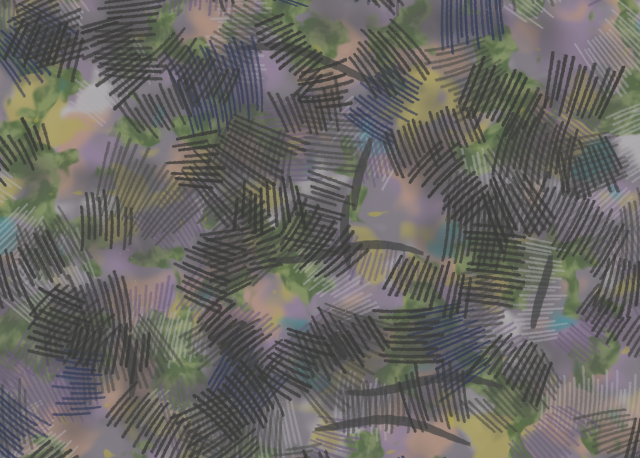
Write a Shadertoy shader that draws this pattern.

```glsl
// Layered abstract sketch: soft watercolour washes of green, ochre, peach and mauve,
// covered by scattered patches of hatching and a few long curved brush lines.
// Washes come from gradient noise, hatch patches from jittered grid cells.

vec3 hash3(vec2 p) {
    vec3 q = fract(p.xyx * vec3(0.1031, 0.1030, 0.0973));
    q += dot(q, q.yxz + 33.33);
    return fract((q.xxy + q.yzz) * q.zyx);
}

float corner(vec2 cell, vec2 offset) {
    float a = 6.2832 * hash3(cell).x;
    return dot(vec2(cos(a), sin(a)), offset);
}

// Gradient noise, roughly -0.7 to 0.7
float noise(vec2 p) {
    vec2 i = floor(p), f = fract(p), e = vec2(1, 0);
    vec2 u = f * f * f * (f * (f * 6.0 - 15.0) + 10.0);
    return mix(mix(corner(i, f), corner(i + e, f - e), u.x),
               mix(corner(i + e.yx, f - e.yx), corner(i + 1.0, f - 1.0), u.x), u.y);
}

float fbm(vec2 p) {
    return noise(p) + 0.5 * noise(p * 2.1 + 17.0) + 0.25 * noise(p * 4.3 + 41.0);
}

mat2 rotation(float a) {
    return mat2(cos(a), -sin(a), sin(a), cos(a));
}

// Watercolour ground
vec3 washes(vec2 p) {
    vec2 w = p + 0.025 * vec2(noise(p * 14.0), noise(p * 14.0 + 60.0));
    vec3 col = mix(vec3(0.50, 0.48, 0.51), vec3(0.56, 0.50, 0.59),
                   smoothstep(-0.1, 0.4, fbm(w * 5.0 + 5.0)));
    col = mix(col, vec3(0.72, 0.71, 0.71), 0.85 * smoothstep(0.12, 0.5, fbm(w * 6.0 + 90.0)));
    col = mix(col, vec3(0.69, 0.57, 0.50), 0.85 * smoothstep(0.08, 0.35, fbm(w * 5.0 + 31.0)));
    col = mix(col, vec3(0.66, 0.62, 0.38), 0.85 * smoothstep(0.14, 0.38, fbm(w * 6.0 + 143.0)));
    // Leafy clumps with mottled edges
    float leaf = fbm(w * 6.0 + 211.0) + 0.12 * noise(w * 45.0);
    vec3 green = mix(vec3(0.33, 0.41, 0.27), vec3(0.50, 0.56, 0.38),
                     smoothstep(-0.3, 0.4, fbm(w * 24.0)));
    col = mix(col, green, 0.9 * smoothstep(0.08, 0.2, leaf));
    col = mix(col, vec3(0.68, 0.64, 0.30), 0.6 * smoothstep(0.42, 0.55, noise(w * 32.0 + 8.0)));
    col = mix(col, vec3(0.30, 0.55, 0.58), 0.85 * smoothstep(0.32, 0.55, fbm(w * 5.0 + 307.0)));
    // Blurred woven shading
    float weave = noise(p * vec2(9.0, 2.0) + 70.0) + noise(p * vec2(2.0, 10.0) + 120.0);
    return mix(col, vec3(0.34, 0.33, 0.34), 0.6 * smoothstep(-0.1, 0.65, weave));
}

// Patches of roughly parallel strokes, one per occupied cell
vec3 hatch(vec3 col, vec2 p, float cell, float seed, float density, float pitch,
           vec3 ink, float opacity, float shade) {
    float blur = 0.8 / iResolution.y;
    float ragged = noise(p * 38.0 + seed);
    float bead = noise(p * 190.0 + seed);
    for (int k = 0; k < 9; k++) {
        vec2 id = floor(p / cell) + vec2(k % 3 - 1, k / 3 - 1);
        vec3 r = hash3(id + seed), s = hash3(id + seed + 57.3);
        if (r.z > density) continue;
        vec2 q = rotation(3.1416 * s.x) * (p - (id + 0.5 + 0.8 * (r.xy - 0.5)) * cell);
        vec2 extent = cell * vec2(0.18 + 0.2 * s.y, 0.3 + 0.28 * s.z);

        // Smudged tone below the strokes
        vec2 box = abs(q) - extent;
        float edge = max(box.x, box.y) + 0.02 * ragged;
        col = mix(col, mix(ink, vec3(0.36), 0.6), shade * smoothstep(0.012, -0.03, edge));

        // Fanned, slightly bent strokes with uneven ends
        q.y += (r.x - 0.5) * 2.5 * q.x * q.x;
        q.y /= max(0.3, 1.0 + (r.y - 0.5) * 1.2 * q.x / cell);
        float row = floor(q.y / pitch + 0.5);
        if (abs(row * pitch) > extent.y) continue;
        vec3 e = hash3(vec2(row + 40.0, 91.0 * s.x + seed));
        float along = abs(q.x - 0.035 * (e.x - 0.5)) - extent.x * (0.75 + 0.4 * e.y);
        float across = q.y - (row + 0.35 * (e.z - 0.5)) * pitch;
        float d = length(vec2(max(along, 0.0), across)) - pitch * (0.25 + 0.12 * bead);
        col = mix(col, ink, opacity * (0.75 + 0.25 * e.z) * smoothstep(blur, -blur, d));
    }
    return col;
}

// Long tapered brush lines, alternately lying and standing
vec3 brushLines(vec3 col, vec2 p, float aspect) {
    for (int k = 0; k < 8; k++) {
        vec3 r = hash3(vec2(float(k) * 7.0 + 3.0, 29.0));
        vec2 q = p - r.xy * vec2(aspect, 1.0);
        if (k % 2 == 1) q = q.yx;
        float reach = k % 2 == 1 ? 0.08 : 0.17;
        q.y += 0.022 * sin(q.x * 14.0 + 6.0 * r.z) + (r.z - 0.5) * q.x * 0.4;
        float taper = 1.0 - 0.6 * pow(min(abs(q.x) / reach, 1.0), 3.0);
        float d = max(abs(q.y) - 0.010 * taper, abs(q.x) - reach) + 0.002 * noise(p * 60.0);
        col = mix(col, vec3(0.27), 0.75 * smoothstep(0.002, -0.002, d));
    }
    return col;
}

void mainImage(out vec4 fragColor, in vec2 fragCoord) {
    vec2 p = fragCoord / iResolution.y;
    vec3 col = washes(p);

    // Pale and mauve hatching, then grey, navy and charcoal on top
    col = hatch(col, p, 0.21, 11.0, 0.45, 0.010, vec3(0.68, 0.67, 0.69), 0.55, 0.10);
    col = hatch(col, p, 0.19, 83.0, 0.45, 0.011, vec3(0.42, 0.36, 0.48), 0.65, 0.20);
    col = hatch(col, p, 0.20, 137.0, 0.60, 0.012, vec3(0.29, 0.29, 0.28), 0.65, 0.30);
    col = brushLines(col, p, iResolution.x / iResolution.y);
    col = hatch(col, p, 0.22, 191.0, 0.22, 0.011, vec3(0.20, 0.23, 0.34), 0.80, 0.45);
    col = hatch(col, p, 0.20, 243.0, 0.62, 0.013, vec3(0.24, 0.24, 0.235), 0.85, 0.35);
    col = hatch(col, p, 0.17, 317.0, 0.50, 0.014, vec3(0.23, 0.23, 0.225), 0.90, 0.25);

    // Sparse light flecks
    float fleck = smoothstep(0.5, 0.6, noise(p * 120.0)) * smoothstep(0.0, 0.4, noise(p * 5.0 + 9.0));
    fragColor = vec4(mix(col, vec3(0.62, 0.61, 0.60), 0.5 * fleck), 1.0);
}
```
